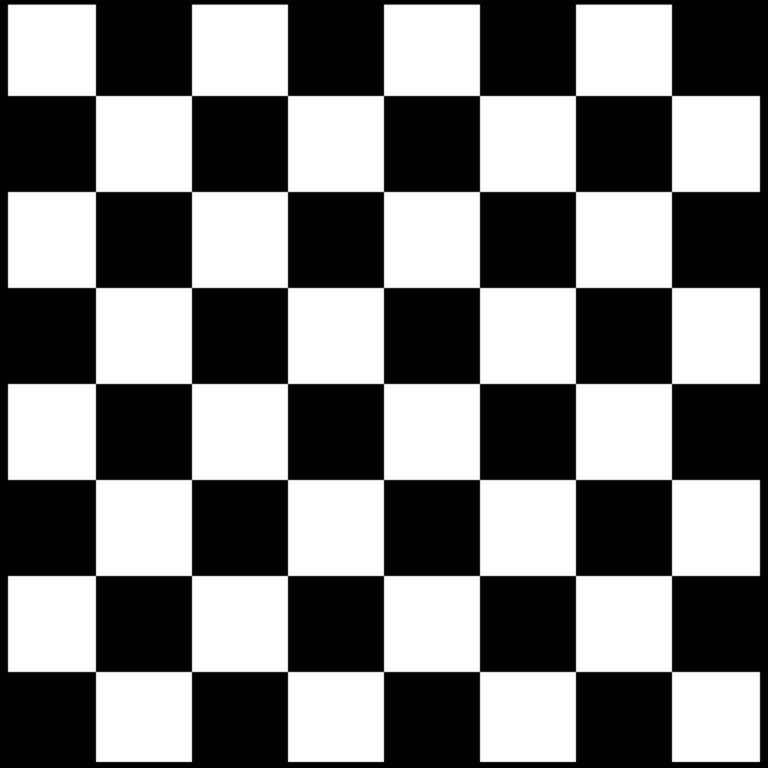
Reproduce this pattern procedurally as a WebGL 1 fragment shader.

```glsl
precision highp float;
// Black and white checkerboard of 8 by 8 squares inside a thin black frame.
// Each axis is a signed triangle wave with its zeros on the square edges;
// the product of both, clipped to a soft step, gives the checks.

uniform vec2 u_resolution;

const float SQUARES = 8.0;                      // squares per side, even
const vec2 FRAME_LOW = vec2(0.0104, 0.0078);    // frame width: left, bottom
const vec2 FRAME_HIGH = vec2(0.0104, 0.0060);   // frame width: right, top
const float EDGE_SOFTNESS = 0.7;                // half width of edges, in pixels
const vec3 DARK = vec3(0.0);
const vec3 LIGHT = vec3(1.0);

// Signed distance to the nearest square edge, alternating in sign per square.
vec2 alternatingDistance(vec2 uv) {
  vec2 cell = uv * SQUARES;
  return (0.5 - abs(mod(cell + 0.5, 2.0) - 1.0)) / SQUARES;
}

// 1 on light squares, 0 on dark ones; the lower left square is dark.
float checker(vec2 uv, vec2 softness) {
  vec2 side = clamp(alternatingDistance(uv) / softness, -1.0, 1.0);
  return 0.5 - 0.5 * side.x * side.y;
}

// 1 inside the frame, 0 on it.
float insideFrame(vec2 uv, vec2 softness) {
  vec2 inset = min(uv - FRAME_LOW, 1.0 - FRAME_HIGH - uv);
  vec2 cover = clamp(0.5 + 0.5 * inset / softness, 0.0, 1.0);
  return cover.x * cover.y;
}

void main() {
  vec2 uv = gl_FragCoord.xy / u_resolution;
  vec2 softness = EDGE_SOFTNESS / u_resolution;
  float light = checker(uv, softness) * insideFrame(uv, softness);
  gl_FragColor = vec4(mix(DARK, LIGHT, light), 1.0);
}
```
